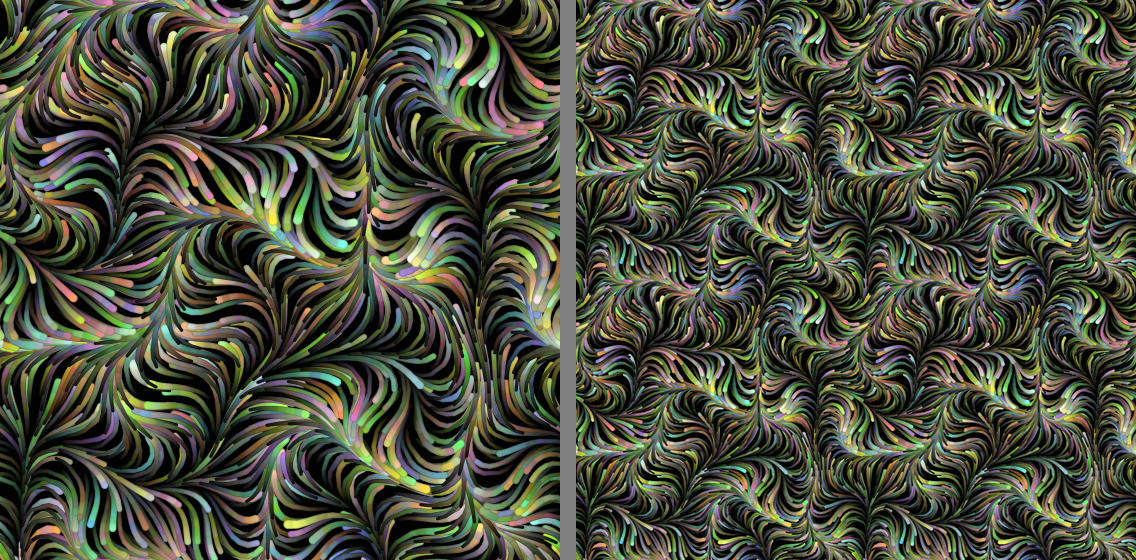
Left: one tile. Right: repeated 2 by 2.
This pattern is drawn by a WebGL 2 fragment shader. Its source:

```glsl
#version 300 es
precision highp float;
// Tapered pastel brush strokes that follow a wavy flow field on black.
// Each grid cell seeds one stroke, traced both ways along the field; every
// pixel paints the strokes of its neighbourhood in order. All of it wraps.

uniform vec2 u_resolution;
out vec4 outColor;

const float TAU = 6.2831853;
const float CELLS = 34.0;       // stroke seeds per side
const int REACH = 4;            // neighbour cells searched on each side
const int BACK_STEPS = 3;       // steps from the seed to the tail
const int FORWARD_STEPS = 6;    // steps from the seed to the head
const float STEP_LENGTH = 0.0165;
const float TAIL_RADIUS = 0.0028;
const float MAX_HEAD_RADIUS = 0.0085;
const float TINT_KNOTS = 7.0;   // colour changes along one stroke

vec3 hash3(vec3 p) {
    p = fract(p * vec3(0.1031, 0.1030, 0.0973));
    p += dot(p, p.yxz + 33.33);
    return fract((p.xxy + p.yxx) * p.zyx);
}

// Plane wave; whole-number frequencies keep it periodic on the canvas.
float wave(vec2 p, vec2 frequency, float phase) {
    return sin(TAU * dot(p, frequency) + phase);
}

vec2 flowDirection(vec2 p) {
    float bend = wave(p, vec2(-1.0, 2.0), 0.7);
    float angle = 0.9
        + 1.5 * wave(p, vec2(2.0, 1.0), 1.1 + 0.8 * bend)
        + 1.2 * wave(p, vec2(1.0, -2.0), 4.0)
        + 0.7 * wave(p, vec2(3.0, 1.0), 2.3 - 0.9 * bend);
    return vec2(cos(angle), sin(angle));
}

// Walks from the seed; nearest holds (signed distance, position tail to head).
void walkStroke(vec2 pixel, vec2 seed, float stepLength, int steps,
                float headRadius, inout vec2 nearest) {
    float total = float(BACK_STEPS + FORWARD_STEPS);
    float along = float(BACK_STEPS) / total;
    float alongStep = sign(stepLength) / total;
    vec2 p = seed;
    for (int i = 0; i < steps; i++) {
        vec2 segment = flowDirection(p) * stepLength;
        vec2 offset = pixel - p;
        float h = clamp(dot(offset, segment) / dot(segment, segment), 0.0, 1.0);
        float t = along + h * alongStep;
        float d = length(offset - segment * h) - mix(TAIL_RADIUS, headRadius, t);
        if (d < nearest.x) nearest = vec2(d, t);
        p += segment;
        along += alongStep;
    }
}

// Pastel that drifts along the stroke and brightens from tail to head.
vec3 strokeColor(vec2 id, vec3 baseRandom, float along, float vigour) {
    float knot = along * TINT_KNOTS;
    vec3 tint = mix(hash3(vec3(id, 11.0 + floor(knot))),
                    hash3(vec3(id, 12.0 + floor(knot))),
                    smoothstep(0.3, 0.7, fract(knot)));
    vec3 blend = clamp((mix(baseRandom, tint, 0.35) - 0.5) * 1.35 + 0.5, 0.0, 1.0);
    vec3 pastel = vec3(0.45, 0.52, 0.25) + vec3(0.55, 0.48, 0.70) * blend;
    float light = mix(0.08, mix(0.82, 1.08, vigour), pow(along, 0.9));
    return pastel * light;
}

void main() {
    vec2 uv = gl_FragCoord.xy / u_resolution;
    float softness = max(0.001, 0.7 / min(u_resolution.x, u_resolution.y));
    float maxReach = STEP_LENGTH * float(FORWARD_STEPS) + MAX_HEAD_RADIUS + softness;
    vec2 homeCell = floor(uv * CELLS);
    vec3 color = vec3(0.008);

    for (int j = -REACH; j <= REACH; j++) {
        for (int i = -REACH; i <= REACH; i++) {
            vec2 cell = homeCell + vec2(i, j);
            vec2 id = mod(cell, CELLS);
            vec3 shape = hash3(vec3(id, 1.0));
            vec2 seed = (cell + 0.15 + 0.7 * shape.xy) / CELLS;
            float scale = mix(0.65, 1.0, shape.z);
            if (distance(uv, seed) > maxReach * mix(scale, 1.0, 0.2)) continue;

            // Broad zones of bolder strokes, varied from stroke to stroke
            vec3 baseRandom = hash3(vec3(id, 5.0));
            float zone = 0.5 + 0.5 * wave(seed, vec2(1.0, 2.0), 2.0);
            float vigour = mix(zone, fract(shape.z * 7.0 + baseRandom.x), 0.55);
            float headRadius = mix(0.0045, MAX_HEAD_RADIUS, vigour);

            vec2 nearest = vec2(1.0, 0.0);
            float stepLength = STEP_LENGTH * scale;
            walkStroke(uv, seed, -stepLength, BACK_STEPS, headRadius, nearest);
            walkStroke(uv, seed, stepLength, FORWARD_STEPS, headRadius, nearest);
            if (nearest.x > softness) continue;

            // Paint over earlier strokes, with a slightly darker rim
            float coverage = 1.0 - smoothstep(-softness, softness, nearest.x);
            float rim = mix(1.0, 0.8, smoothstep(-0.003, 0.0, nearest.x));
            vec3 paint = strokeColor(id, baseRandom, nearest.y, vigour) * rim;
            color = mix(color, paint, coverage);
        }
    }
    outColor = vec4(min(color, 1.0), 1.0);
}
```
